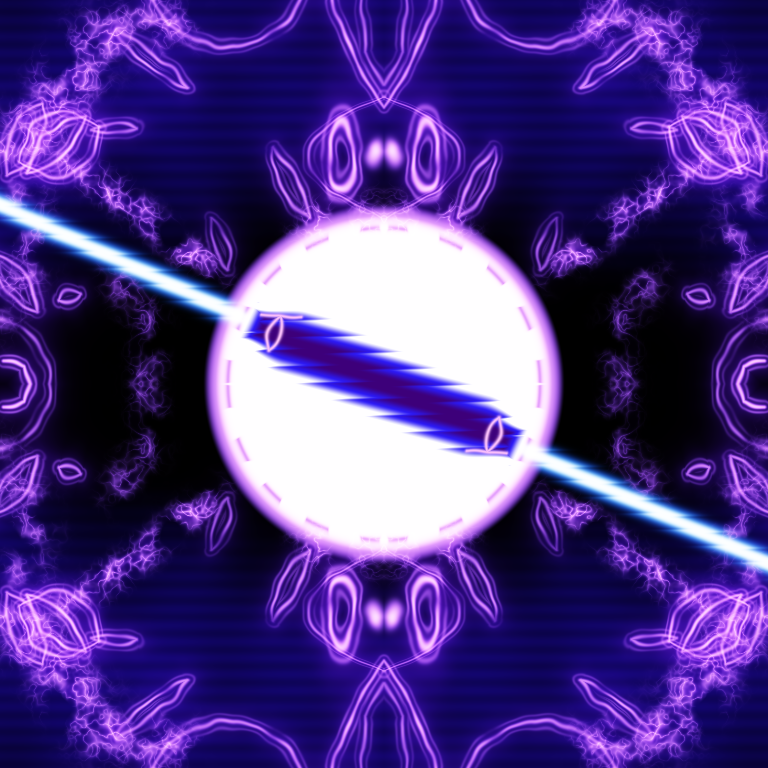
A WebGL 2 fragment shader for this background:

```glsl
#version 300 es
precision highp float;

uniform vec2 u_resolution;
out vec4 fragColor;

const vec3 NAVY = vec3(0.055, 0.015, 0.43);
const vec3 VIOLET_HALO = vec3(0.26, 0.04, 0.85);
const vec3 ORCHID = vec3(1.0, 0.45, 2.0);
const vec3 BEAM_BLUE = vec3(0.4, 1.6, 5.0);
const vec2 BEAM_DIR = vec2(0.906, -0.423);

vec2 hashGradient(vec2 cell) {
    vec2 h = vec2(dot(cell, vec2(127.1, 311.7)), dot(cell, vec2(269.5, 183.3)));
    return fract(sin(h) * 43758.55) * 2.0 - 1.0;
}

float gradientNoise(vec2 x) {
    vec2 i = floor(x), f = fract(x);
    vec2 u = f * f * (3.0 - 2.0 * f), e = vec2(1.0, 0.0);
    float low = mix(dot(hashGradient(i), f), dot(hashGradient(i + e), f - e), u.x);
    float high = mix(dot(hashGradient(i + e.yx), f - e.yx), dot(hashGradient(i + 1.0), f - 1.0), u.x);
    return mix(low, high, u.y);
}

// Thin bright veins where the noise crosses zero
float veins(vec2 x) {
    float n = gradientNoise(x) + 0.4 * gradientNoise(x * 2.1 + 5.0);
    return exp(-abs(n) * 14.0);
}

float segment(vec2 p, vec2 a, vec2 b) {
    vec2 d = b - a;
    return length(p - a - d * clamp(dot(p - a, d) / dot(d, d), 0.0, 1.0));
}

float bentPath(vec2 p, vec2 a, vec2 b, vec2 c) {
    return min(segment(p, a, b), segment(p, b, c));
}

float ellipseRing(vec2 p, vec2 center, vec2 radii) {
    return abs(length((p - center) / radii) - 1.0) * min(radii.x, radii.y);
}

// Outline of a pointed leaf from a to b
float leaf(vec2 p, vec2 a, vec2 b, float width) {
    float halfLen = length(b - a) * 0.5;
    vec2 d = (b - a) / (2.0 * halfLen), m = p - (a + b) * 0.5;
    float t = abs(dot(m, d)), s = abs(dot(m, vec2(-d.y, d.x)));
    if (t > halfLen) return length(vec2(t - halfLen, s));
    return abs(s - width * (1.0 - t * t / (halfLen * halfLen)));
}

float glow(float d, float width) {
    return exp(-d * d / (width * width));
}

// x: fine outline with a faint echo, y: soft halo around it
vec2 stroke(float d, float strength) {
    float line = 2.1 * glow(d, 0.0021) + 0.45 * glow(d - 0.008, 0.0018);
    return strength * vec2(line + 0.12 * exp(-d / 0.006), 0.85 * exp(-d / 0.013));
}

vec2 ornament(vec2 q) {
    // Crest above the disc
    vec2 e = stroke(leaf(q, vec2(0.0, 0.215), vec2(0.0, 0.375), 0.098), 0.5);
    e += stroke(ellipseRing(q, vec2(0.055, 0.298), vec2(0.018, 0.043)), 1.3);
    e += stroke(bentPath(q, vec2(0.0, 0.36), vec2(0.035, 0.415), vec2(0.068, 0.5)), 0.75);
    e += stroke(bentPath(q, vec2(0.0, 0.39), vec2(0.022, 0.43), vec2(0.03, 0.5)), 0.4);
    e += stroke(leaf(q, vec2(0.1, 0.215), vec2(0.146, 0.308), 0.011), 0.6);
    e.x += 4.0 * glow(length((q - vec2(0.011, 0.302)) * vec2(1.6, 1.0)), 0.013);
    // Corner arches and eyes
    e += stroke(ellipseRing(q, vec2(0.205, 0.525), vec2(0.1, 0.085)), 0.65);
    e += stroke(leaf(q, vec2(0.255, 0.385), vec2(0.35, 0.46), 0.01), 0.6);
    e += stroke(leaf(q, vec2(0.37, 0.335), vec2(0.475, 0.29), 0.042), 0.9);
    e += stroke(leaf(q, vec2(0.39, 0.35), vec2(0.465, 0.275), 0.018), 1.1);
    e += stroke(leaf(q, vec2(0.445, 0.365), vec2(0.49, 0.27), 0.02), 0.7);
    e += stroke(leaf(q, vec2(0.32, 0.335), vec2(0.38, 0.33), 0.006), 0.6);
    // Side petals and gem
    e += stroke(leaf(q, vec2(0.45, 0.095), vec2(0.51, 0.17), 0.017), 0.7);
    e += stroke(leaf(q, vec2(0.395, 0.118), vec2(0.425, 0.11), 0.007), 0.6);
    e += stroke(leaf(q, vec2(0.2, 0.15), vec2(0.225, 0.215), 0.009), 0.4);
    e += stroke(bentPath(q, vec2(0.495, 0.03), vec2(0.468, 0.024), vec2(0.462, 0.0)), 1.0);
    e += stroke(ellipseRing(q, vec2(0.51, 0.0), vec2(0.075, 0.085)), 0.4);
    return e;
}

// Broken, veined chains linking the larger shapes
vec2 debris(vec2 q) {
    float outer = bentPath(q, vec2(0.29, 0.47), vec2(0.365, 0.455), vec2(0.48, 0.3));
    float inner = bentPath(q, vec2(0.41, 0.29), vec2(0.32, 0.225), vec2(0.22, 0.145));
    float side = bentPath(q, vec2(0.47, 0.27), vec2(0.455, 0.18), vec2(0.5, 0.09));
    float spine = bentPath(q, vec2(0.31, 0.0), vec2(0.305, 0.08), vec2(0.35, 0.14));
    float base = segment(q, vec2(0.0, 0.215), vec2(0.085, 0.205));
    float mass = glow(outer, 0.03) + glow(inner, 0.015) + 0.4 * glow(side, 0.025);
    mass += 0.25 * glow(spine, 0.02) + 1.3 * glow(base, 0.022);
    float patches = smoothstep(-0.25, 0.35, gradientNoise(q * 27.0 + 8.0));
    float detail = veins(q * 36.0) + 0.8 * veins(q * 70.0 + 3.0);
    return mass * patches * vec2(2.3 * detail, 0.8);
}

vec3 slotColor(float w) {
    vec3 c = mix(vec3(0.24, 0.0, 0.48), vec3(0.17, 0.1, 0.97), smoothstep(0.15, 0.7, w));
    return mix(c, vec3(1.0), smoothstep(0.6, 1.08, w));
}

void main() {
    vec2 p = (gl_FragCoord.xy - 0.5 * u_resolution) / min(u_resolution.x, u_resolution.y);
    vec2 q = abs(p);
    float r = length(p);
    vec2 warp = vec2(gradientNoise(q * 36.0), gradientNoise(q * 36.0 + 19.0));
    float breaks = clamp(0.9 + 1.7 * gradientNoise(q * 30.0 + 40.0), 0.25, 1.7);
    vec2 energy = ornament(q + 0.008 * warp) * vec2(breaks, 1.0) + debris(q + 0.006 * warp);

    // Dark sides, navy field and scan lines
    float field = smoothstep(0.11, 0.32, q.y + 0.5 * max(q.x - 0.36, 0.0));
    field *= smoothstep(0.2, 0.36, r) * (0.95 + 0.6 * gradientNoise(q * 9.0));
    field *= 1.0 + 0.14 * sin(p.y * 295.0);
    vec3 light = NAVY * field + VIOLET_HALO * energy.y + ORCHID * energy.x;

    // Disc with a lilac rim and broken inner band
    float angle = atan(q.y, q.x);
    float dashes = smoothstep(-0.1, 0.3, sin(angle * 18.0) + warp.x) * glow(r - 0.203, 0.006);
    float disc = 10.0 * smoothstep(0.22, 0.198, r) + 2.5 * smoothstep(0.236, 0.212, r);
    light += ORCHID * disc * (1.0 - 0.8 * dashes);

    // Diagonal beam outside the disc
    float along = dot(p, BEAM_DIR);
    float across = dot(p, vec2(-BEAM_DIR.y, BEAM_DIR.x));
    float saw = fract(sign(across) * p.y * 47.0);
    saw -= smoothstep(0.82, 1.0, saw);
    float beamDist = abs(across) + 0.004 * (saw - 0.4);
    float beam = smoothstep(0.185, 0.215, abs(along));
    light += beam * (BEAM_BLUE * glow(beamDist, 0.0115) + 4.0 * glow(beamDist, 0.0065));
    vec3 color = 1.0 - exp(-light);

    // Serrated slot across the disc
    float width = 0.041 - 0.02 * smoothstep(0.13, 0.19, abs(along));
    float w = (abs(across) + 0.015 * (saw - 0.4)) / width;
    w = max(w, smoothstep(0.165, 0.2, abs(along)) * 1.1);
    color = mix(color, slotColor(w), smoothstep(1.08, 1.0, w));

    // Small lit clasps at both slot ends
    vec2 end = p * sign(along) + 0.005 * warp;
    float clasp = min(leaf(end, vec2(0.135, -0.088), vec2(0.15, -0.043), 0.008),
                      segment(end, vec2(0.108, -0.087), vec2(0.16, -0.09)));
    color = mix(color, vec3(0.98, 0.75, 0.98), glow(clasp, 0.0028));
    fragColor = vec4(color, 1.0);
}
```
